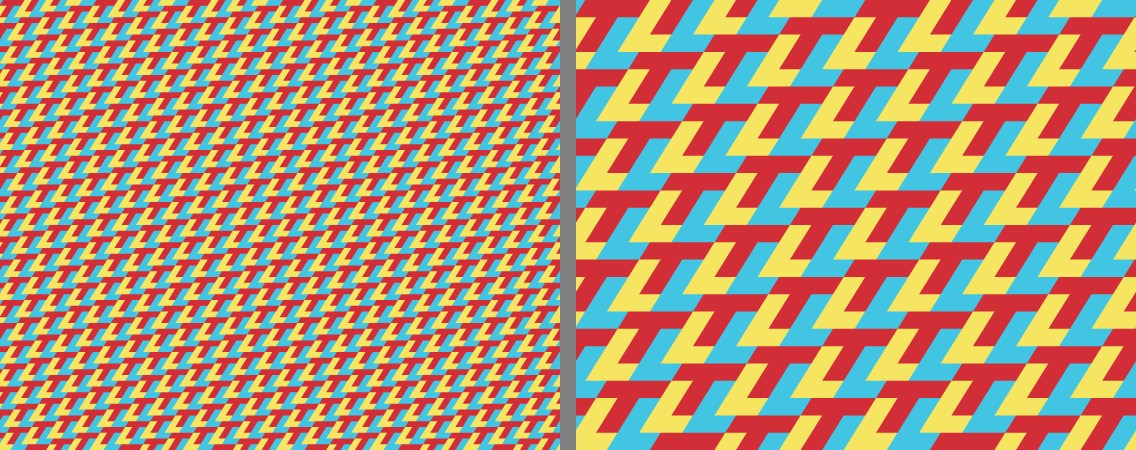
Left, the full canvas; right, a detail of the centre.
Reproduce this pattern procedurally as a Shadertoy shader.

```glsl
// A slanted mosaic of three interlocking pieces: a red T of five cells and two
// L pieces of four cells, yellow and blue. Thirteen cells make one group, so a
// piece is found from (column + 3 * row) mod 13 on a sheared grid of cells.

const int   PERIOD     = 13;              // cells in one group of pieces
const vec2  REPEATS    = vec2(6.0, 6.0);  // whole periods across and down
const float SHEAR      = 0.5;             // columns of slant per row
const int   ROW_STEP   = 3;               // shift of the sequence per row
const int   START      = 12;              // place in the sequence at top left
const float COL_OFFSET = 0.43;            // sideways phase, in cells
const int   SAMPLES    = 4;               // edge smoothing, samples per side

const vec3 RED    = vec3(0.82, 0.18, 0.22);
const vec3 BLUE   = vec3(0.26, 0.77, 0.89);
const vec3 YELLOW = vec3(0.96, 0.90, 0.38);

// Piece of each cell along a row: 0 = T, 1 = yellow L, 2 = blue L
const int SEQUENCE[PERIOD] = int[PERIOD](0, 0, 1, 0, 2, 1, 0, 2, 1, 1, 2, 2, 0);

vec3 pieceColor(int piece) {
    return piece == 0 ? RED : piece == 1 ? YELLOW : BLUE;
}

// Colour at uv, which spans 0..1 over the canvas
vec3 mosaic(vec2 uv) {
    // Rows count downward from the top edge; wrapping keeps indices positive
    vec2 grid = fract(vec2(uv.x, 1.0 - uv.y)) * REPEATS * float(PERIOD);
    grid.x += SHEAR * grid.y - COL_OFFSET + float(PERIOD);
    ivec2 cell = ivec2(floor(grid));
    int place = (cell.x + ROW_STEP * cell.y + START) % PERIOD;
    return pieceColor(SEQUENCE[place]);
}

void mainImage(out vec4 fragColor, in vec2 fragCoord) {
    // Average a small grid of samples over the pixel's area
    vec3 sum = vec3(0.0);
    for (int y = 0; y < SAMPLES; y++) {
        for (int x = 0; x < SAMPLES; x++) {
            vec2 offset = (vec2(x, y) + 0.5) / float(SAMPLES) - 0.5;
            sum += mosaic((fragCoord + offset) / iResolution.xy);
        }
    }
    fragColor = vec4(sum / float(SAMPLES * SAMPLES), 1.0);
}
```
